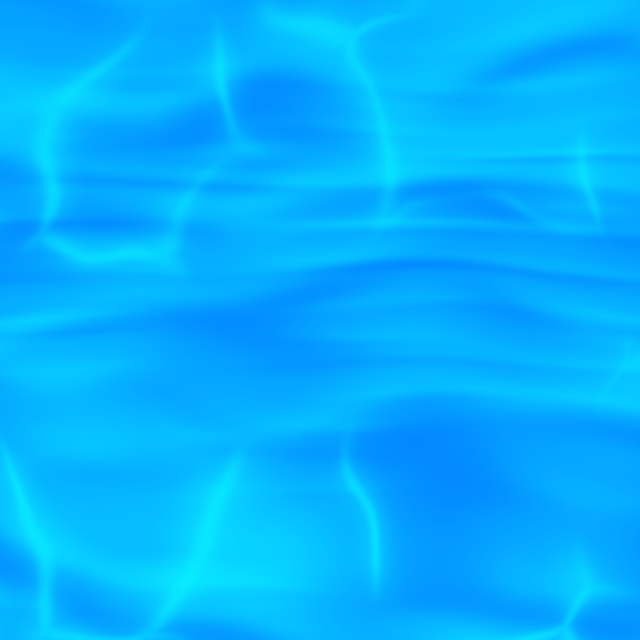
Give the GLSL for this texture, as a Shadertoy shader.

```glsl
// Sunlit pool water: flattened blue ripples crossed by bright caustic filaments.

#define DEEP_COLOR vec3(0.005, 0.46, 1.0)
#define LIGHT_COLOR vec3(0.035, 0.93, 1.0)
#define BASE_LEVEL 0.44
#define PATCH_SCALE vec2(3.0, 8.0)
#define PATCH_CONTRAST 0.58
#define STREAK_SCALE vec2(2.2, 21.0)
#define STREAK_CONTRAST 0.36
#define CREST_SHARPNESS 0.8
#define CELL_SCALE 3.2
#define FILAMENT_WIDTH 0.065
#define FILAMENT_GAIN 0.28
#define GLOW_GAIN 0.2

vec2 hash2(vec2 cell) {
    vec3 h = fract(cell.xyx * vec3(0.1031, 0.1030, 0.0973));
    h += dot(h, h.yzx + 33.33);
    return fract((h.xx + h.yz) * h.zy);
}

float cornerSlope(vec2 cell, vec2 corner, vec2 local) {
    float angle = 6.2832 * hash2(cell + corner).x;
    return dot(vec2(cos(angle), sin(angle)), local - corner);
}

// Gradient noise with quintic easing, centred on zero
float gradientNoise(vec2 p) {
    vec2 cell = floor(p);
    vec2 f = fract(p);
    vec2 ease = f * f * f * (f * (f * 6.0 - 15.0) + 10.0);
    float low = mix(cornerSlope(cell, vec2(0, 0), f), cornerSlope(cell, vec2(1, 0), f), ease.x);
    float high = mix(cornerSlope(cell, vec2(0, 1), f), cornerSlope(cell, vec2(1, 1), f), ease.x);
    return mix(low, high, ease.y);
}

vec2 warp(vec2 p, float frequency) {
    return vec2(gradientNoise(p * frequency + 17.3), gradientNoise(p * frequency + 41.7));
}

// Noise pushed along its own height: bright areas end crisply below, fade softly above
float rippleNoise(vec2 p) {
    return gradientNoise(p + vec2(0.0, CREST_SHARPNESS * gradientNoise(p)));
}

// Gap between the two nearest cell points: zero along the borders
float borderGap(vec2 p) {
    vec2 cell = floor(p);
    float nearest = 8.0;
    float second = 8.0;
    for (int y = -1; y <= 1; y++) {
        for (int x = -1; x <= 1; x++) {
            vec2 neighbour = cell + vec2(x, y);
            float d = length(neighbour + 0.1 + 0.8 * hash2(neighbour + 5.0) - p);
            second = min(second, max(nearest, d));
            nearest = min(nearest, d);
        }
    }
    return second - nearest;
}

float waterSurface(vec2 p) {
    vec2 q = p + vec2(0.08, 0.09) * warp(p, 2.6);
    float patches = rippleNoise(q * PATCH_SCALE + 3.4);
    float swell = gradientNoise(p * vec2(1.6, 2.7) + 8.2);
    float streakMask = smoothstep(-0.35, 0.3, gradientNoise(p * 2.3 + 60.0));
    float streaks = rippleNoise((p + 0.25 * (q - p)) * STREAK_SCALE + 29.6);
    return PATCH_CONTRAST * patches + 0.28 * swell + STREAK_CONTRAST * streakMask * streaks;
}

float caustics(vec2 p) {
    vec2 q = p + 0.14 * warp(p, 3.4) + 0.025 * warp(p + 9.0, 9.0);
    float gap = borderGap(q * CELL_SCALE + 12.0);
    float line = exp(-pow(gap / FILAMENT_WIDTH, 2.0));
    float glow = exp(-20.0 * gap * gap);
    float visible = smoothstep(-0.1, 0.35, gradientNoise(p * 3.1 + 75.0));
    return visible * (FILAMENT_GAIN * line + GLOW_GAIN * glow);
}

void mainImage(out vec4 fragColor, in vec2 fragCoord) {
    vec2 p = fragCoord / iResolution.y;
    float brightness = BASE_LEVEL + waterSurface(p) + caustics(p);

    // Roll off both ends gently so no flat areas appear
    brightness = 0.5 + 0.5 * tanh(2.1 * (brightness - 0.5));
    fragColor = vec4(mix(DEEP_COLOR, LIGHT_COLOR, brightness), 1.0);
}
```
